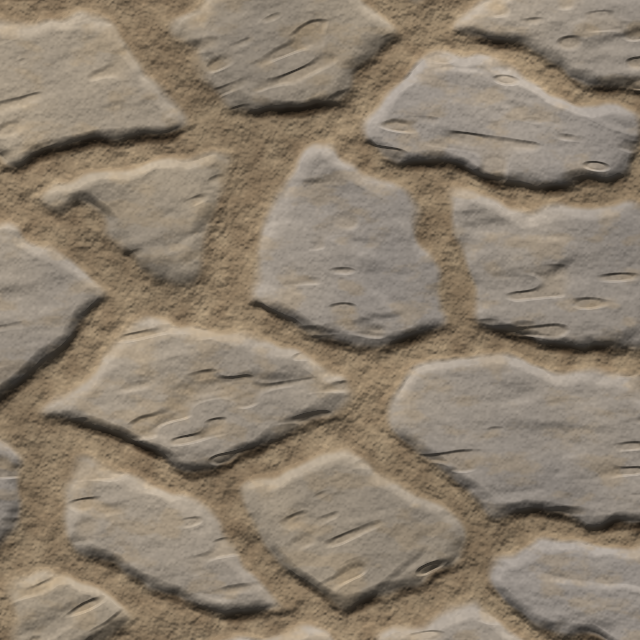
Reproduce this texture procedurally as a WebGL 1 fragment shader.

```glsl
precision highp float;
uniform vec2 u_resolution;

float hash(vec2 p) {
  vec3 q = fract(p.xyx * vec3(0.1031, 0.1030, 0.0973));
  q += dot(q, q.yzx + 33.33);
  return fract((q.x + q.y) * q.z);
}

float noise(vec2 p) {
  vec2 i = floor(p), f = fract(p);
  f = f * f * (3.0 - 2.0 * f);
  return mix(mix(hash(i), hash(i + vec2(1, 0)), f.x),
             mix(hash(i + vec2(0, 1)), hash(i + vec2(1, 1)), f.x), f.y);
}

float fbm(vec2 p) {
  float sum = 0.0, amp = 0.53;
  for (int i = 0; i < 4; i++) {
    sum += amp * noise(p);
    p = mat2(1.6, 1.2, -1.2, 1.6) * p + 7.3;
    amp *= 0.5;
  }
  return sum;
}

// Staggered, jittered stone centre
vec2 centre(vec2 cell) {
  vec2 jitter = vec2(hash(cell + 11.0), hash(cell + 47.0)) - 0.5;
  return cell + 0.5 + 0.7 * jitter + vec2(0.5 * mod(cell.y, 2.0) - 0.25, 0.0);
}

// x: raised stone mask, y: random value of the stone
vec2 stoneShape(vec2 p) {
  vec2 warp = vec2(fbm(p * 6.0), fbm(p * 6.0 + 31.0)) - 0.5;
  vec2 q = (p + 0.09 * warp) * vec2(2.6, 4.3) + vec2(3.2, 5.7);
  q.y += 0.25 * q.x;
  vec2 base = floor(q), home = base, toHome = vec2(9.0);
  for (int y = -1; y <= 1; y++)
    for (int x = -1; x <= 1; x++) {
      vec2 cell = base + vec2(x, y);
      vec2 d = centre(cell) - q;
      if (dot(d, d) < dot(toHome, toHome)) { toHome = d; home = cell; }
    }
  // Smooth minimum of the border distances rounds the corners
  float sum = 0.0;
  for (int y = -2; y <= 2; y++)
    for (int x = -2; x <= 2; x++) {
      vec2 d = centre(home + vec2(x, y)) - q;
      vec2 across = d - toHome;
      if (dot(across, across) > 0.0001)
        sum += exp(-32.0 * dot(0.5 * (d + toHome), normalize(across)));
    }
  float edge = -log(sum) / 32.0;
  float id = hash(home + 83.0);
  float gap = 0.035 + 0.05 * id + 0.04 * (noise(p * 24.0) - 0.5);
  return vec2(smoothstep(gap - 0.02, gap + 0.11, edge), id);
}

// x: height, y: stone mask, z: stone random value, w: pitting
vec4 surface(vec2 p) {
  vec2 stone = stoneShape(p);
  float angle = 0.16 + 0.6 * (stone.y - 0.5);
  float c = cos(angle), s = sin(angle);
  vec2 r = mat2(c, -s, s, c) * p + stone.y * 19.0;
  float strata = fbm(r * vec2(7.0, 17.0));
  float ledge = smoothstep(0.47, 0.55, fbm(r * vec2(3.0, 7.0) + 5.0));
  float pits = smoothstep(0.62, 0.86, noise(r * vec2(19.0, 52.0)))
             * smoothstep(0.35, 0.6, noise(r * 9.0 + 3.0));
  float grain = noise(p * 130.0) + 0.6 * noise(p * 250.0);
  float top = 0.013 * strata + 0.005 * ledge - 0.0045 * pits + 0.0009 * grain;
  float mortar = 0.016 * fbm(p * 28.0) + 0.0022 * grain;
  float body = smoothstep(0.1, 0.6, stone.x);
  return vec4(0.025 * stone.x + mix(mortar, top, body), body, stone.y, pits);
}

void main() {
  vec2 p = gl_FragCoord.xy / u_resolution.y;
  vec2 light = normalize(vec2(-0.3, 1.0));
  vec4 here = surface(p);
  float relief = (here.x - surface(p + light * 0.002).x) / 0.002;

  // Shadow cast downward by the raised stones
  float mass = 0.025 * stoneShape(p).x;
  float block = 0.0;
  for (int i = 1; i <= 4; i++) {
    float t = 0.006 * float(i);
    block = max(block, 0.025 * stoneShape(p + light * t).x - mass - 0.65 * t);
  }
  float shadow = smoothstep(0.0, 0.014, block);

  // Grey stone, warmer per stone and in its hollows, on sandy mortar
  float patches = fbm(p * 5.0 + 13.0);
  vec3 stone = mix(vec3(0.57, 0.54, 0.51), vec3(0.60, 0.55, 0.48),
                   clamp(here.z + patches - 0.5, 0.0, 1.0));
  float dust = smoothstep(0.48, 0.72, fbm(p * vec2(22.0, 40.0)));
  stone = mix(stone, vec3(0.62, 0.54, 0.43), 0.35 * dust + 0.3 * here.w);
  vec3 sand = mix(vec3(0.45, 0.38, 0.30), vec3(0.61, 0.54, 0.44), fbm(p * 35.0));
  vec3 color = mix(sand, stone, here.y);

  color *= 0.86 + 0.28 * patches + 0.07 * (noise(p * 210.0) - 0.5);
  color *= 1.0 + clamp(relief * (relief > 0.0 ? 0.26 : 0.5), -0.62, 0.22);
  color *= mix(vec3(1.0), vec3(0.42, 0.38, 0.34), shadow);
  gl_FragColor = vec4(color, 1.0);
}
```
